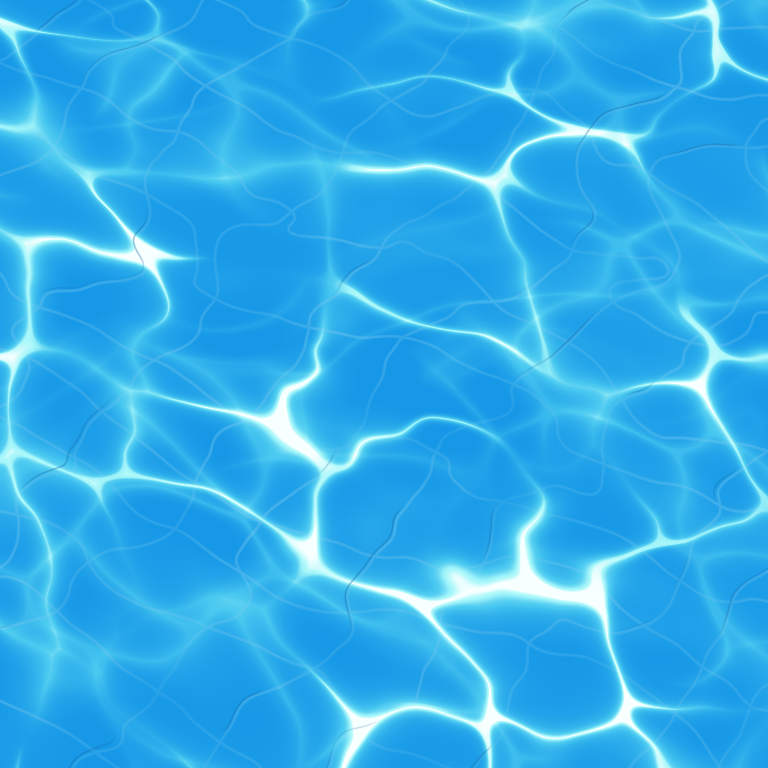
Reproduce this texture procedurally as a WebGL 2 fragment shader.

```glsl
#version 300 es
precision highp float;

uniform vec2 u_resolution;
out vec4 fragColor;

float hash(vec2 p) {
    return fract(sin(dot(p, vec2(127.1, 311.7))) * 43758.5453);
}

vec2 hash2(vec2 p) {
    return vec2(hash(p), hash(p + 37.3));
}

float noise(vec2 p) {
    vec2 i = floor(p), f = fract(p);
    f = f * f * f * (f * (f * 6.0 - 15.0) + 10.0);
    return mix(mix(hash(i), hash(i + vec2(1, 0)), f.x),
               mix(hash(i + vec2(0, 1)), hash(i + vec2(1, 1)), f.x), f.y);
}

vec2 noise2(vec2 p) {
    return vec2(noise(p), noise(p + 19.7)) - 0.5;
}

// Distance to the nearest cell border, rounded where borders meet
float cellBorder(vec2 p) {
    vec2 base = floor(p), nearestCell = base, nearest = vec2(8.0);
    for (int y = -1; y <= 1; y++)
    for (int x = -1; x <= 1; x++) {
        vec2 cell = base + vec2(x, y);
        vec2 toSeed = cell + 0.1 + 0.8 * hash2(cell) - p;
        if (dot(toSeed, toSeed) < dot(nearest, nearest)) {
            nearest = toSeed;
            nearestCell = cell;
        }
    }
    float sum = 0.0;
    for (int y = -2; y <= 2; y++)
    for (int x = -2; x <= 2; x++) {
        if (x == 0 && y == 0) continue;
        vec2 cell = nearestCell + vec2(x, y);
        vec2 toSeed = cell + 0.1 + 0.8 * hash2(cell) - p;
        float border = dot(0.5 * (nearest + toSeed), normalize(toSeed - nearest));
        sum += exp(-18.0 * border);
    }
    return -log(sum) / 18.0;
}

// Light focused on the pool floor
float caustics(vec2 p) {
    vec2 warped = p + 0.55 * noise2(p * 1.3) + 0.16 * noise2(p * 3.1 + 5.0);
    float d = cellBorder(warped);
    float strength = smoothstep(0.25, 0.75, noise(p * 1.1 + 41.0));
    float width = mix(0.010, 0.034, noise(p * 1.7 + 8.0));
    float core = 0.72 * strength * exp(-max(d, 0.0) / width);
    float halo = 0.36 * smoothstep(0.0, 0.9, noise(p * 1.6 + 63.0)) * exp(-d / 0.095);

    // Fainter, softer web beneath
    vec2 q = mat2(0.8, 0.6, -0.6, 0.8) * p * 1.15 + 17.0;
    float soft = cellBorder(q + 0.7 * noise2(q * 1.4));
    float veil = 0.24 * smoothstep(0.35, 0.8, noise(q * 0.9)) * exp(-max(soft, 0.0) / 0.09);

    // Slanted wisps
    vec2 s = vec2(dot(p, vec2(0.8, 0.6)) * 0.9, dot(p, vec2(-0.6, 0.8)) * 3.2);
    float ridge = 1.0 - abs(2.0 * noise(s + 1.6 * noise2(p * 1.2)) - 1.0);
    float wisp = 0.12 * pow(ridge, 4.0) * smoothstep(0.4, 0.85, noise(p * 1.3 + 90.0));
    return core + halo + veil + wisp;
}

// Coverage of a repeated line, with its width measured on the canvas
float groutLine(float coord, float halfWidth) {
    float slope = length(vec2(dFdx(coord), dFdy(coord))) * u_resolution.y;
    float d = abs(fract(coord) - 0.5) / max(slope, 1.5);
    float blur = 0.6 / u_resolution.y + 0.0004;
    return 1.0 - smoothstep(halfWidth - blur, halfWidth + blur, d);
}

vec3 waterColor(float light) {
    vec3 c = mix(vec3(0.085, 0.592, 0.905), vec3(0.28, 0.78, 0.94), clamp(light / 0.35, 0.0, 1.0));
    c = mix(c, vec3(0.66, 0.97, 0.98), smoothstep(0.32, 0.8, light));
    return mix(c, vec3(0.97, 1.0, 1.0), smoothstep(0.75, 1.1, light));
}

void main() {
    vec2 uv = gl_FragCoord.xy / u_resolution;

    // Mild perspective and slant
    vec2 surface = vec2(uv.x, uv.y * (0.92 + 0.16 * uv.y) + 0.22 * uv.x);
    float light = caustics(surface * vec2(4.5, 5.8) + 3.0);
    light += 0.07 * (noise(surface * 5.0 + 11.0) - 0.4);
    vec3 color = waterColor(light);

    // Tile joints bent by refraction
    vec2 bent = uv + 0.13 * noise2(surface * vec2(6.0, 8.0) + 30.0)
                   + 0.022 * noise2(surface * vec2(17.0, 23.0));
    float across = groutLine(dot(bent, vec2(0.42, 0.91)) * 9.0, 0.0018);
    float along = groutLine(dot(bent, vec2(0.76, -0.65)) * 7.5, 0.0018);
    float fade = mix(0.12, 0.42, noise(uv * 9.0 + 52.0));
    color = mix(color, max(color, vec3(0.46, 0.78, 0.93)), max(across, along) * fade);

    // Short shaded stretches of joint
    float shade = groutLine(dot(bent, vec2(0.76, -0.65)) * 7.5 + 0.03, 0.0009);
    shade *= smoothstep(0.6, 0.85, noise(uv * 13.0 + 71.0));
    color = mix(color, vec3(0.10, 0.42, 0.66), 0.45 * shade);

    fragColor = vec4(color, 1.0);
}
```
